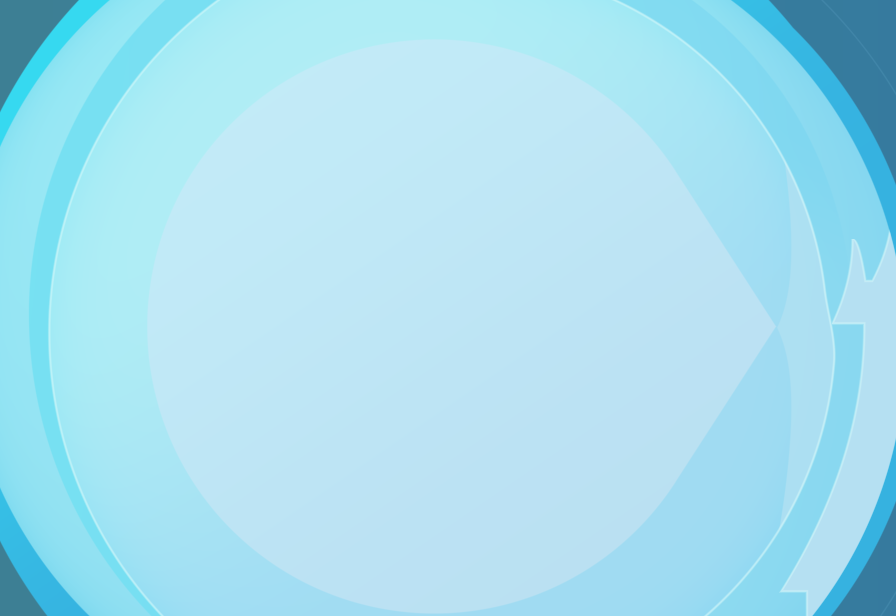
A Shadertoy shader for this background:

```glsl
// Nested translucent cyan discs: dark corners, a bright rim, a broad pale ring
// and a central teardrop, with liquid tongues flowing down the right side.
// Every shape is a signed distance in canvas heights, layered back to front.

float circle(vec2 p, vec2 center, float radius) {
    return length(p - center) - radius;
}

// Coverage of a shape, smoothed over about one pixel
float fill(float d) {
    float aa = 0.9 / iResolution.y;
    return 1.0 - smoothstep(-aa, aa, d);
}

float stroke(float d, float width) {
    return 1.0 - smoothstep(0.0, width + 0.8 / iResolution.y, abs(d));
}

// Circle drawn out to a point on its right
float teardrop(vec2 p, float radius) {
    vec2 q = vec2(p.x, abs(p.y));
    vec2 tangent = vec2(0.84, 0.543);
    bool nearTip = q.x * tangent.y > q.y * tangent.x;
    return (nearTip ? dot(q, tangent) : length(q)) - radius;
}

// Two hanging tongues above, one curved strip below
float liquid(vec2 p) {
    float below = max(0.612 - p.y, 0.0);
    float above = 4.0 * max(p.y - 0.612, 0.0);
    float innerEdge = 1.384 - 1.73 * below * below + above;
    float innerTongue = max(p.x - innerEdge, 0.464 - p.y);

    float cleft = 1.384 + 0.0805 * sqrt(below) - above;
    float outerEdge = 1.449 - 2.1 * (p.y - 0.669) * (p.y - 0.669);
    float outerTongue = max(max(cleft - p.x, p.x - outerEdge), 0.544 - p.y);

    float drop = 0.470 - p.y;
    float strip = max(p.x - 1.403 + 0.73 * drop * drop, p.y - 0.475);
    float foot = max(p.y - 0.04, p.x - 1.31);
    return min(min(innerTongue, outerTongue), min(strip, foot));
}

void mainImage(out vec4 fragColor, in vec2 fragCoord) {
    vec2 p = fragCoord / iResolution.y;
    float across = clamp(p.x / 1.4545, 0.0, 1.0);
    float diagonal = clamp(0.5 * (across + 1.0 - p.y), 0.0, 1.0);
    float rightSide = smoothstep(0.57, 0.91, p.x);

    // Distances of the main layers
    float rim = min(circle(p, vec2(0.688, 0.470), 0.771),
                    circle(p, vec2(0.784, 0.443), 0.718));
    float outerDisc = min(circle(p, vec2(0.619, 0.485), 0.678),
                          circle(p, vec2(0.767, 0.436), 0.703));
    float shade = circle(p, vec2(0.748, 0.489), mix(0.701, 0.634, rightSide));
    float rightRadius = mix(0.608, 0.595, smoothstep(0.41, 0.53, p.y));
    float middleDisc = circle(p, vec2(0.748, 0.460), mix(0.668, rightRadius, rightSide));
    float core = teardrop(p - vec2(0.705, 0.470), 0.466);
    float flow = liquid(p);

    // Corners with a faint concentric thread
    vec3 color = mix(vec3(0.24, 0.50, 0.58), vec3(0.21, 0.48, 0.62), across);
    color += 0.04 * stroke(rim - 0.065, 0.001) * rightSide;

    // Bright rim
    vec3 rimColor = mix(vec3(0.21, 0.85, 0.94), vec3(0.21, 0.70, 0.88),
                        smoothstep(0.1, 0.6, diagonal));
    color = mix(color, rimColor, fill(rim));

    // Outer ring, deeper towards its border
    vec3 ringColor = mix(vec3(0.61, 0.92, 0.96), vec3(0.55, 0.85, 0.94), diagonal);
    ringColor -= vec3(0.08, 0.03, 0.01) * exp(outerDisc * 30.0);
    ringColor = mix(ringColor, vec3(0.53, 0.84, 0.94), 0.7 * smoothstep(1.1, 1.4, p.x));
    float outerMask = fill(outerDisc);
    color = mix(color, ringColor, outerMask);

    // Cyan shade hugging the middle disc
    vec3 shadeColor = mix(vec3(0.45, 0.88, 0.95), vec3(0.48, 0.83, 0.94), across);
    float shadeFade = mix(0.9, 0.65 * smoothstep(0.5, 0.8, p.y), rightSide);
    color = mix(color, shadeColor, shadeFade * fill(shade));

    // Pale gap between the liquid shapes
    float gapMask = (1.0 - fill(flow)) * outerMask * smoothstep(1.2, 1.22, p.x);
    color = mix(color, vec3(0.71, 0.88, 0.95), gapMask);

    // Middle disc
    vec3 middleColor = mix(vec3(0.69, 0.93, 0.96), vec3(0.63, 0.86, 0.95),
                           smoothstep(0.25, 0.75, diagonal));
    middleColor -= vec3(0.06, 0.01, 0.0) * exp(middleDisc * 22.0);
    float middleMask = fill(middleDisc);
    color = mix(color, middleColor, middleMask);

    // Pale sliver to the right of the teardrop tip
    float rise = p.y - 0.468;
    float sliver = 1.2936 - 0.032 * exp(-15.0 * abs(rise)) - 0.264 * rise * rise - p.x;
    color = mix(color, vec3(0.69, 0.88, 0.95), 0.85 * fill(sliver) * middleMask);

    // Central teardrop
    vec3 coreColor = mix(vec3(0.76, 0.92, 0.97), vec3(0.73, 0.88, 0.95),
                         smoothstep(0.2, 0.8, diagonal));
    color = mix(color, coreColor, fill(core));

    // Fine highlights
    float liquidLine = stroke(flow, 0.002) * outerMask * (1.0 - middleMask) * step(1.2, p.x);
    float highlight = max(0.6 * stroke(middleDisc, 0.002), 0.55 * liquidLine);
    color = mix(color, vec3(0.86, 0.98, 0.98), highlight);

    fragColor = vec4(color, 1.0);
}
```
